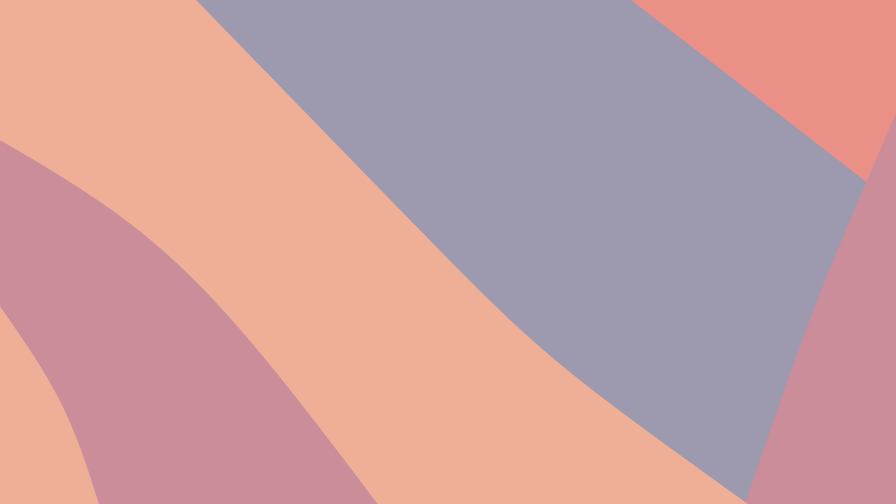
Write a WebGL 1 fragment shader that draws this background.

```glsl
precision highp float;
// Flat pastel bands with softly bending diagonal edges.

uniform vec2 u_resolution;

#define SLATE vec3(0.616, 0.600, 0.682)
#define PEACH vec3(0.939, 0.684, 0.590)
#define MAUVE vec3(0.796, 0.553, 0.600)
#define CORAL vec3(0.922, 0.565, 0.529)
#define EDGE_PIXELS 1.0

// Coverage of the region s < curve(t). The curve is a line (start, slope)
// whose slope changes by turn around t = knee, over a span set by softness.
float below(float s, float t, float start, float slope,
            float turn, float knee, float softness) {
    float k = (t - knee) / softness;
    float decay = exp(-abs(k));
    float ramp = softness * (max(k, 0.0) + log(1.0 + decay));
    float blend = (k > 0.0 ? 1.0 : decay) / (1.0 + decay);
    float tangent = slope + turn * blend;
    float dist = (start + slope * t + turn * ramp - s)
               / sqrt(1.0 + tangent * tangent);
    return clamp(0.5 + dist * u_resolution.y / EDGE_PIXELS, 0.0, 1.0);
}

void main() {
    // Canvas-height units: x from the left, depth down from the top
    vec2 p = gl_FragCoord.xy / u_resolution.y;
    float x = p.x;
    float depth = 1.0 - p.y;

    // Upper right corner against the wide diagonal band
    float corner = below(depth, x, -0.968, 0.773, 0.0, 0.0, 1.0);
    vec3 color = mix(SLATE, CORAL, corner);

    // Right-hand wedge
    float wedge = 1.0 - below(x, depth, 1.874, -0.43, 0.085, 0.602, 0.07);
    color = mix(color, MAUVE, wedge);

    // Broad sweep on the left
    float sweep = below(x, depth, 0.389, 0.972, 0.42, 0.708, 0.058);
    color = mix(color, PEACH, sweep);

    // Lower left arch and the hollow inside it
    float arch = 1.0 - below(depth, x, 0.2755, 0.55, 0.8, 0.361, 0.104);
    color = mix(color, MAUVE, arch);
    float hollow = below(x, depth, -0.4367, 0.72, -0.42, 0.794, 0.058);
    color = mix(color, PEACH, hollow);

    gl_FragColor = vec4(color, 1.0);
}
```
